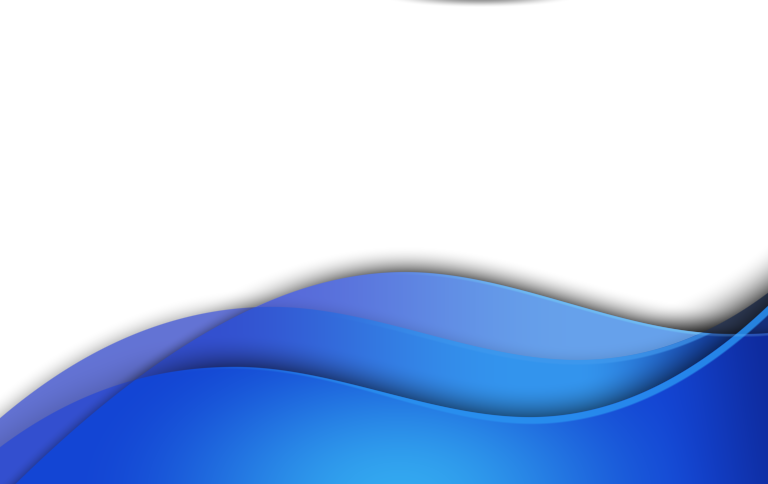
This background is drawn by a Shadertoy shader. Its source:

```glsl
// Overlapping translucent blue waves beneath a white field with soft grey shadows.
// Each wave is a cubic Hermite profile through a crest and a trough; its signed
// depth drives the fill, the glossy rim and the shadow it casts outward.

struct Wave { vec3 start; vec2 crest; vec2 trough; vec3 end; }; // x, height, slope

const vec3 WHITE = vec3(1.0);
const vec3 ROYAL = vec3(0.075, 0.27, 0.83);
const vec3 AZURE = vec3(0.20, 0.66, 0.94);
const vec3 NAVY = vec3(0.05, 0.14, 0.56);
const vec3 VIOLET = vec3(0.39, 0.45, 0.83);
const vec3 INDIGO = vec3(0.20, 0.31, 0.81);
const vec3 SKY = vec3(0.40, 0.63, 0.92);
const vec3 SLATE = vec3(0.19, 0.24, 0.35);

// Cubic from a to b, each holding position, height and slope.
float hermite(float x, vec3 a, vec3 b) {
    float span = b.x - a.x;
    float t = (x - a.x) / span;
    float s = 1.0 - t;
    return a.y * s * s * (1.0 + 2.0 * t) + b.y * t * t * (3.0 - 2.0 * t)
         + span * t * s * (a.z * s - b.z * t);
}

float waveHeight(Wave w, float x) {
    vec3 crest = vec3(w.crest, 0.0);
    vec3 trough = vec3(w.trough, 0.0);
    if (x < crest.x) return hermite(x, w.start, crest);
    if (x < trough.x) return hermite(x, crest, trough);
    return hermite(x, trough, w.end);
}

// Approximate distance below the edge, in canvas heights; negative above it.
float waveDepth(Wave w, vec2 uv, float aspect) {
    float stepX = 0.002;
    float rise = waveHeight(w, uv.x + stepX) - waveHeight(w, uv.x - stepX);
    float slope = rise / (2.0 * stepX * aspect);
    return (waveHeight(w, uv.x) - uv.y) / sqrt(1.0 + slope * slope);
}

float cover(float depth, float blur) {
    return smoothstep(-blur, blur, depth);
}

// Brightness factor of the shadow outside an edge.
float shadow(float depth, float reach, float strength) {
    float near = clamp(1.0 + min(depth, 0.0) / reach, 0.0, 1.0);
    return 1.0 - strength * near * near;
}

// Strip just inside an edge.
float rim(float depth, float width, float blur) {
    return cover(depth, blur) * (1.0 - cover(depth - width, blur * 1.5));
}

// Front body: radial light from the bottom, darkening at the right.
vec3 frontFill(vec2 uv, float aspect) {
    float fromGlow = length(vec2((uv.x - 0.52) * aspect, uv.y * 1.7 + 0.04));
    vec3 body = mix(AZURE, ROYAL, smoothstep(0.0, 0.68, fromGlow));
    return mix(body, NAVY, 0.85 * smoothstep(0.84, 1.04, uv.x - 0.1 * (0.2 - uv.y)));
}

// Middle band: brightest above the trough of the front wave.
vec3 middleFill(vec2 uv) {
    vec3 band = mix(INDIGO, vec3(0.20, 0.58, 0.93), smoothstep(0.25, 0.68, uv.x));
    return mix(band, vec3(0.09, 0.27, 0.68), smoothstep(0.75, 0.95, uv.x));
}

void mainImage(out vec4 fragColor, in vec2 fragCoord) {
    vec2 uv = fragCoord / iResolution.xy;
    float aspect = iResolution.x / iResolution.y;
    float blur = 0.8 / iResolution.y;

    Wave back = Wave(vec3(0.020, 0.0, 1.555), vec2(0.527, 0.438),
                     vec2(0.951, 0.310), vec3(1.0, 0.312, 0.16));
    Wave middle = Wave(vec3(0.0, 0.136, 1.35), vec2(0.354, 0.366),
                       vec2(0.751, 0.256), vec3(1.0, 0.395, 1.19));
    Wave front = Wave(vec3(0.0, 0.076, 1.19), vec2(0.306, 0.242),
                      vec2(0.690, 0.138), vec3(1.0, 0.368, 1.51));
    float backDepth = waveDepth(back, uv, aspect);
    float middleDepth = waveDepth(middle, uv, aspect);
    float frontDepth = waveDepth(front, uv, aspect);
    float inBack = cover(backDepth, blur);
    float rightSide = smoothstep(0.5, 0.8, uv.x);

    // White field, wave shadows and a shallow shadow at the top edge
    float backShadow = shadow(backDepth, 0.055, mix(0.22, 0.58, smoothstep(0.2, 0.55, uv.x)));
    float middleShadow = shadow(middleDepth, mix(0.04, 0.085, rightSide), mix(0.22, 0.62, rightSide));
    vec3 color = WHITE * backShadow * mix(middleShadow, 1.0, inBack);
    float topShade = length((uv - vec2(0.625, 1.008)) / vec2(0.13, 0.024));
    color *= 1.0 - 0.45 * (1.0 - smoothstep(0.2, 1.0, topShade));

    // Back wave
    vec3 backFill = mix(vec3(0.34, 0.41, 0.85), SKY, smoothstep(0.33, 0.75, uv.x));
    color = mix(color, backFill * shadow(middleDepth, 0.03, 0.08), inBack);

    // Middle wave, tinted by what lies behind it
    vec3 uncovered = mix(VIOLET, SLATE, rightSide) * shadow(backDepth, 0.025, 0.28);
    vec3 middleColor = mix(uncovered, middleFill(uv), inBack);
    middleColor *= shadow(frontDepth, 0.07, mix(0.12, 0.45, smoothstep(0.12, 0.3, uv.x)));
    color = mix(color, middleColor, cover(middleDepth, blur));
    float middleRim = rim(middleDepth, 0.009, blur) * smoothstep(0.4, 0.7, uv.x);
    color = mix(color, vec3(0.25, 0.60, 0.93), 0.7 * middleRim * inBack);

    // Front wave
    vec3 bare = mix(INDIGO, vec3(0.08, 0.18, 0.48), rightSide) * shadow(backDepth, 0.025, 0.25);
    color = mix(color, mix(bare, frontFill(uv, aspect), inBack), cover(frontDepth, blur));
    float frontRim = rim(frontDepth, mix(0.004, 0.014, smoothstep(0.4, 0.72, uv.x)), blur);
    color = mix(color, vec3(0.16, 0.57, 0.94), 0.85 * frontRim * smoothstep(0.2, 0.55, uv.x));

    // Thin highlight along the back edge
    float backRim = rim(backDepth, 0.005, blur) * smoothstep(0.48, 0.72, uv.x);
    float veil = mix(1.0, 0.35, cover(middleDepth, blur));
    color = mix(color, vec3(0.44, 0.76, 0.96), 0.75 * backRim * veil);

    fragColor = vec4(color, 1.0);
}
```
